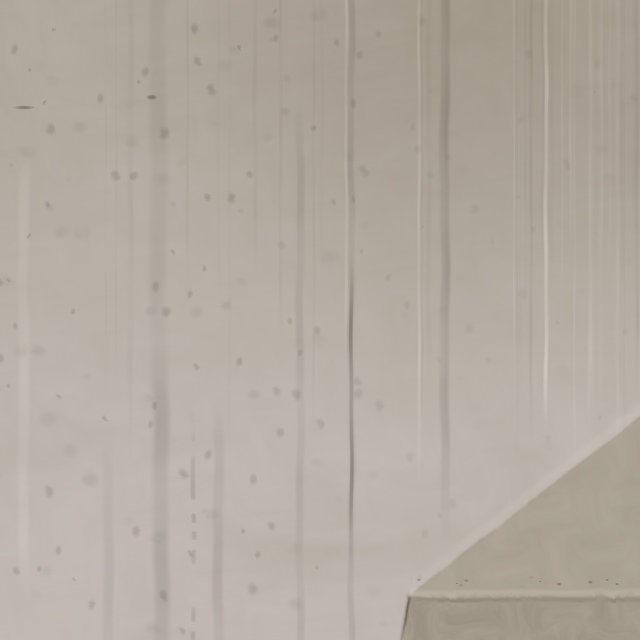
Give the GLSL for this texture, as a three.js fragment shader.

```glsl
// Weathered concrete wall with vertical drip streaks and a sloped ledge at the lower right.
varying vec2 vUv;

const vec3 DARK_CONCRETE = vec3(0.62, 0.58, 0.52);
const vec3 PALE_CONCRETE = vec3(0.76, 0.73, 0.705);
const vec3 SLOPE_COLOR = vec3(0.665, 0.632, 0.575);
const vec3 BLOCK_COLOR = vec3(0.63, 0.595, 0.535);

float hash(vec2 p) {
  p = fract(p * vec2(0.1031, 0.1137));
  p += dot(p, p.yx + 33.33);
  return fract((p.x + p.y) * p.x * 7.31);
}

// Layered, turned and warped sines, roughly -0.7 to 0.7
float mottle(vec2 p) {
  float sum = 0.0;
  float amp = 0.5;
  for (int i = 0; i < 5; i++) {
    p = mat2(0.8, 0.6, -0.6, 0.8) * p * 1.8;
    p += 0.8 * sin(p.yx * 1.3 + float(i) * 2.1);
    sum += amp * sin(p.x) * sin(p.y + 1.0);
    amp *= 0.65;
  }
  return sum;
}

// Cellular field of soft round spots; share is the part of cells that holds one
float specks(vec2 p, float share) {
  vec2 cell = floor(p);
  float mask = 0.0;
  for (int j = -1; j <= 1; j++) {
    for (int i = -1; i <= 1; i++) {
      vec2 id = cell + vec2(float(i), float(j)) + 40.0;
      vec2 center = id - 40.0 + vec2(hash(id), hash(id + 17.3));
      float radius = mix(0.1, 0.34, hash(id + 51.7));
      float spot = 1.0 - smoothstep(radius * 0.2, radius, length(p - center));
      mask = max(mask, spot * step(hash(id + 83.1), share));
    }
  }
  return mask;
}

float band(float v, float low, float high, float soft) {
  return smoothstep(low - soft, low + soft, v) * (1.0 - smoothstep(high - soft, high + soft, v));
}

// Vertical run of stain between two heights, with wavering sides
float streak(vec2 p, float x, float halfWidth, float low, float high) {
  float waver = 0.0012 * sin(p.y * 19.0 + x * 90.0) + 0.0007 * sin(p.y * 47.0 + x * 31.0);
  float across = 1.0 - smoothstep(halfWidth * 0.4, halfWidth * 1.5, abs(p.x - x + waver * min(1.0, halfWidth * 200.0)));
  float strength = 0.8 + 0.2 * sin(p.y * 27.0 + x * 70.0);
  return across * strength * band(p.y, low, high, 0.07);
}

// Many thin runs scattered between two sides
float fineStreaks(vec2 p, float left, float right, float seed) {
  float sum = 0.0;
  for (int i = 0; i < 14; i++) {
    vec2 id = vec2(float(i) * 3.7 + 1.0, seed);
    float x = mix(left, right, hash(id));
    float low = mix(0.3, 0.65, hash(id + 9.1));
    float halfWidth = mix(0.0012, 0.004, hash(id + 23.9));
    sum += streak(p, x, halfWidth, low, 1.1) * mix(0.3, 1.0, hash(id + 37.7));
  }
  return min(sum, 1.5);
}

float smudge(vec2 p, vec2 center, vec2 size) {
  return 1.0 - smoothstep(0.2, 1.0, length((p - center) / size));
}

vec3 wallColor(vec2 p) {
  float cloud = mottle(p * vec2(3.0, 4.0));
  float grain = mottle(p * vec2(16.0, 22.0) + 5.0);
  float topTone = mix(0.53, 0.2, smoothstep(0.1, 0.8, p.x));
  float tone = mix(0.9, topTone, smoothstep(0.2, 0.95, p.y + 0.06 * cloud));
  vec3 color = mix(DARK_CONCRETE, PALE_CONCRETE, tone + 0.12 * cloud + 0.05 * grain);

  // Dark drips
  float stain = 0.065 * streak(p, 0.252, 0.012, -0.1, 0.4);
  stain += 0.035 * streak(p, 0.247, 0.013, 0.35, 1.1);
  stain += 0.055 * streak(p, 0.341, 0.008, -0.1, 0.32);
  stain += 0.045 * streak(p, 0.469, 0.006, -0.1, 0.8);
  stain += 0.13 * streak(p, 0.549, 0.0028, 0.15, 0.55);
  stain += 0.05 * streak(p, 0.549, 0.005, -0.1, 1.1);
  stain += 0.06 * streak(p, 0.695, 0.007, 0.2, 1.1);
  stain += 0.035 * streak(p, 0.169, 0.008, -0.1, 0.27);
  float dashes = smoothstep(-0.3, 0.4, sin(p.y * 130.0 + 3.0 * sin(p.y * 37.0)));
  stain += 0.07 * dashes * streak(p, 0.302, 0.0035, -0.1, 0.32);
  stain += 0.022 * fineStreaks(p, 0.14, 0.7, 5.3);
  stain += 0.022 * fineStreaks(p, 0.78, 1.0, 12.7);

  // Pits, blotches and scuffs
  float leftSide = 1.0 - 0.65 * smoothstep(0.35, 0.75, p.x);
  vec2 bent = p + 0.006 * vec2(grain, cloud);
  stain += 0.07 * leftSide * specks(bent * vec2(34.0, 25.0), 0.13);
  stain += 0.03 * leftSide * specks(bent * vec2(17.0, 20.0) + 7.0, 0.28) * (0.8 + grain);
  stain += 0.18 * smudge(p, vec2(0.038, 0.832), vec2(0.02, 0.004));
  stain += 0.16 * smudge(p, vec2(0.237, 0.848), vec2(0.011, 0.005));

  // Pale runs
  float pale = 0.03 * streak(p, 0.037, 0.008, 0.1, 0.75);
  pale += 0.05 * streak(p, 0.655, 0.0025, 0.3, 1.1);
  pale += 0.04 * streak(p, 0.541, 0.0025, 0.5, 1.1);
  pale += 0.085 * streak(p, 0.853, 0.003, 0.38, 1.1);
  pale += 0.035 * fineStreaks(p, 0.79, 0.99, 21.9);
  return color - stain * vec3(1.0, 0.99, 0.96) + pale;
}

void main() {
  vec2 p = vUv;
  float rough = mottle(p * 26.0);
  vec3 color = wallColor(p);

  // Sloped face, with a pale rim along its upper edge
  float slope = p.y - 0.075 - 0.775 * (p.x - 0.645) + 0.0025 * rough;
  float ledgeSide = p.x - 0.627 - 0.16 * p.y + 0.002 * rough;
  float ledge = smoothstep(-0.002, 0.002, ledgeSide);
  color += 0.02 * band(slope, 0.002, 0.02, 0.008) * smoothstep(0.62, 0.7, p.x);
  color = mix(color, SLOPE_COLOR + 0.016 * rough, ledge * (1.0 - smoothstep(-0.004, 0.003, slope)));

  // Block below, with a crumbled lip and a shadowed left end
  float lip = p.y - 0.066 + 0.004 * rough;
  color = mix(color, BLOCK_COLOR + 0.035 * rough, ledge * (1.0 - smoothstep(-0.003, 0.003, lip)));
  color += 0.045 * ledge * band(lip, 0.003, 0.012, 0.004);
  color -= 0.08 * ledge * band(lip, -0.006, 0.0, 0.003) * (0.6 + rough);
  color -= 0.14 * specks(p * vec2(60.0, 90.0), 0.35) * ledge * band(lip, 0.018, 0.03, 0.006);
  color -= 0.22 * band(ledgeSide, -0.002, 0.003, 0.003) * (1.0 - smoothstep(0.05, 0.085, p.y)) * smoothstep(-0.02, 0.06, p.y);
  gl_FragColor = vec4(color, 1.0);
}
```
